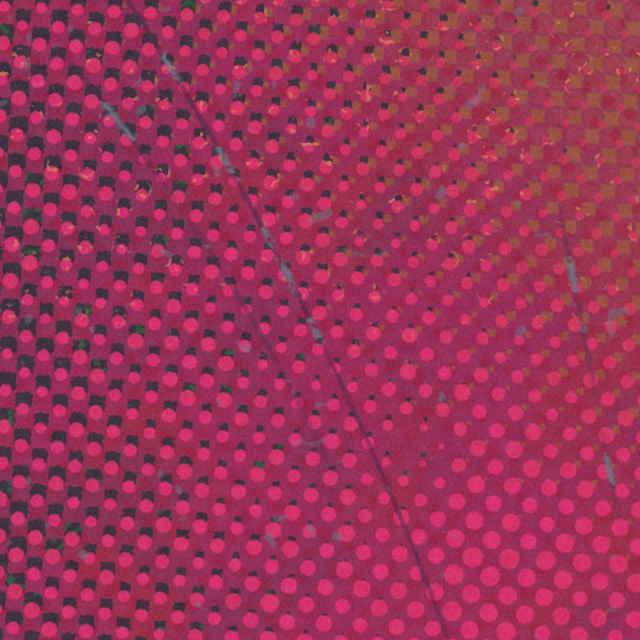
Write a Shadertoy shader that draws this pattern.

```glsl
// Worn magenta halftone: offset dot screens of pink, ink, red and ochre under long scratches.

const float CELLS = 24.8;                  // dot cells per canvas height
const float SCREEN_ANGLE = 0.74;           // main screen, radians
const float RED_ANGLE = 1.04;              // second screen, radians
const vec2 PINK_ORIGIN = vec2(0.608, 0.392);
const vec2 INK_SHIFT = vec2(0.002, 0.0135);
const vec2 OCHRE_SHIFT = vec2(0.014, 0.009);
const float SCRATCH_WIDTH = 0.0065;
const float RAGGED = 0.10;                 // roughness of the ink edges

const vec3 MAGENTA = vec3(0.60, 0.18, 0.36);
const vec3 CRIMSON = vec3(0.61, 0.19, 0.30);
const vec3 MAUVE = vec3(0.51, 0.20, 0.35);
const vec3 PINK = vec3(0.86, 0.20, 0.45);
const vec3 CORAL = vec3(0.82, 0.23, 0.33);
const vec3 INK = vec3(0.22, 0.20, 0.25);
const vec3 RED = vec3(0.62, 0.13, 0.22);
const vec3 OCHRE = vec3(0.60, 0.36, 0.25);
const vec3 DUST = vec3(0.42, 0.49, 0.54);
const vec3 FLAKE = vec3(0.82, 0.50, 0.36);

struct Cell { vec2 local; vec2 centre; float seed; };

float hash(vec2 p) {
    vec3 q = fract(p.xyx * vec3(0.1031, 0.1030, 0.0973));
    q += dot(q, q.yzx + 33.33);
    return fract((q.x + q.y) * q.z);
}

vec2 gradient(vec2 p) {
    float a = 6.2832 * hash(p);
    return vec2(cos(a), sin(a));
}

float noise(vec2 p) {
    vec2 i = floor(p), f = p - i;
    vec2 u = f * f * f * (f * (f * 6.0 - 15.0) + 10.0);
    vec2 e = vec2(1.0, 0.0);
    float low = mix(dot(gradient(i), f), dot(gradient(i + e), f - e), u.x);
    float high = mix(dot(gradient(i + e.yx), f - e.yx), dot(gradient(i + 1.0), f - 1.0), u.x);
    return mix(low, high, u.y);
}

// Nearest dot of a rotated square screen
Cell screenCell(vec2 uv, vec2 origin, float angle) {
    float c = cos(angle), s = sin(angle);
    mat2 turn = mat2(c, -s, s, c);
    vec2 p = turn * (uv - origin) * CELLS;
    vec2 id = floor(p + 0.5);
    return Cell(p - id, origin + transpose(turn) * id / CELLS, hash(id + 71.0));
}

float disc(float d, float radius, float blur) {
    return smoothstep(blur, -blur, d - radius) * smoothstep(0.02, 0.08, radius);
}

// Rounded square whose sides lie diagonal to the screen
float squareNorm(vec2 p) {
    return mix(length(p), 0.8 * (abs(p.x) + abs(p.y)), 0.65);
}

// Curved scratches x = a + b t + c t^2, with t measured down from the top
vec3 addScratches(vec3 col, vec2 uv) {
    vec3 curves[4] = vec3[4](vec3(0.20, 0.64, -0.14), vec3(0.03, 0.87, -0.28),
                             vec3(0.813, 0.19, 0.0), vec3(0.65, 0.42, -0.05));
    vec3 spans[4] = vec3[4](vec3(-0.1, 1.1, 0.75), vec3(0.05, 0.78, 0.5),
                            vec3(0.3, 0.9, 0.42), vec3(0.33, 0.55, 0.25)); // start, end, strength
    float t = 1.0 - uv.y;
    for (int i = 0; i < 4; i++) {
        vec3 k = curves[i], span = spans[i];
        float slope = k.y + 2.0 * k.z * t;
        float d = abs(uv.x - k.x - t * (k.y + k.z * t)) * inversesqrt(1.0 + slope * slope);
        d += 0.003 * noise(uv * 60.0);
        float along = smoothstep(span.x, span.x + 0.08, t) * smoothstep(span.y, span.y - 0.12, t);
        float wear = clamp(0.75 + 1.1 * noise(vec2(t * 14.0, float(i) * 7.3)), 0.0, 1.0);
        float line = smoothstep(SCRATCH_WIDTH, 0.15 * SCRATCH_WIDTH, d);
        col = mix(col, vec3(0.33, 0.17, 0.31), line * along * wear * span.z);
        float dust = smoothstep(0.18, 0.4, noise(vec2(t * 16.0, float(i) * 5.0 + 2.5)) + 0.4 * noise(uv * 95.0));
        col = mix(col, DUST, dust * along * 0.8 * smoothstep(1.5 * SCRATCH_WIDTH, 0.0, d));
    }
    return col;
}

void mainImage(out vec4 fragColor, in vec2 fragCoord) {
    vec2 uv = fragCoord / iResolution.y;
    float blur = CELLS / iResolution.y + 0.015;
    float rough = RAGGED * noise(uv * 150.0);
    float cloud = noise(uv * 4.0 + 3.7) + 0.5 * noise(uv * 11.0);
    float corner = smoothstep(1.25, 1.95, uv.x + uv.y);

    // Mottled ground
    vec3 col = mix(MAGENTA, CRIMSON, smoothstep(0.0, 0.5, cloud + 0.15 * uv.x));
    col = mix(col, MAUVE, 0.7 * smoothstep(0.0, 0.5, noise(uv * 7.0 + 19.0) + 0.25 - 0.35 * uv.x));
    col = mix(col, vec3(0.63, 0.29, 0.31), 0.6 * corner);

    // Faint red screen at its own angle
    Cell red = screenCell(uv, vec2(0.31, 0.47), RED_ANGLE);
    float redSize = 0.25 + 0.12 * noise(red.centre * 6.0) + 0.06 * red.seed;
    col = mix(col, RED, disc(length(red.local) + rough, redSize, blur + 0.03) * (0.35 + 0.3 * corner));

    // Ochre gaps, with thin rims around the discs between them
    Cell ochre = screenCell(uv, PINK_ORIGIN + OCHRE_SHIFT, SCREEN_ANGLE);
    float ochreSize = 0.38 * smoothstep(0.8, 1.9, ochre.centre.x + ochre.centre.y) + 0.08 * (ochre.seed - 0.5);
    col = mix(col, OCHRE, 0.75 * disc(squareNorm(ochre.local) + rough, ochreSize, blur + 0.02));
    float rim = abs(length(abs(ochre.local) - 0.5) - 0.40);
    col = mix(col, MAUVE, 0.5 * corner * smoothstep(0.05 + blur, 0.03, rim));

    // Dark ink, heaviest on the left
    Cell ink = screenCell(uv, PINK_ORIGIN + INK_SHIFT, SCREEN_ANGLE);
    float fade = ink.centre.x * (1.0 + 0.6 * (1.0 - ink.centre.y));
    float inkSize = 0.38 - 0.36 * fade + 0.10 * (ink.seed - 0.5);
    vec3 inkColor = mix(INK, vec3(0.16, 0.36, 0.24), step(0.9, ink.seed) * smoothstep(0.0, 0.3, noise(uv * 90.0)));
    col = mix(col, inkColor, 0.92 * disc(squareNorm(ink.local) + rough, inkSize, blur));

    // Pink dots, larger at lower right and missing in one patch
    Cell pink = screenCell(uv, PINK_ORIGIN, SCREEN_ANGLE);
    vec2 c = pink.centre;
    vec2 gap = c - vec2(0.65, 0.30);
    float pinkSize = 0.25 + 0.09 * smoothstep(0.55, 0.1, c.y) * smoothstep(0.1, 0.8, c.x)
        + 0.09 * noise(c * 6.0) + 0.07 * (pink.seed - 0.5)
        - 0.07 * smoothstep(1.1, 1.8, c.x + c.y) - 0.22 * exp(-dot(gap, gap) / 0.004);
    float pinkMask = disc(length(pink.local) + 0.4 * rough, pinkSize, blur);
    float warm = clamp(0.7 * smoothstep(0.9, 1.7, c.x + c.y) + 0.5 * (pink.seed - 0.4), 0.0, 1.0);
    col = mix(col, mix(PINK, CORAL, warm), pinkMask * (0.92 - 0.35 * corner));

    // Chipped flakes beside some dots, then scratches and grain
    float chip = step(0.6, hash(c * 91.0)) * smoothstep(0.48, 0.25, length(pink.local - vec2(0.1)));
    col = mix(col, FLAKE, 0.75 * chip * smoothstep(0.2, 0.4, noise(uv * 100.0)) * smoothstep(0.3, 0.7, uv.y));
    col = addScratches(col, uv);
    float speck = smoothstep(0.48, 0.62, noise(uv * 34.0) + 0.5 * noise(uv * 9.0 + 5.0));
    col = mix(col, DUST, 0.45 * speck);
    col += 0.045 * noise(uv * 240.0) + 0.03 * noise(uv * 45.0);

    fragColor = vec4(clamp(col, 0.0, 1.0), 1.0);
}
```
